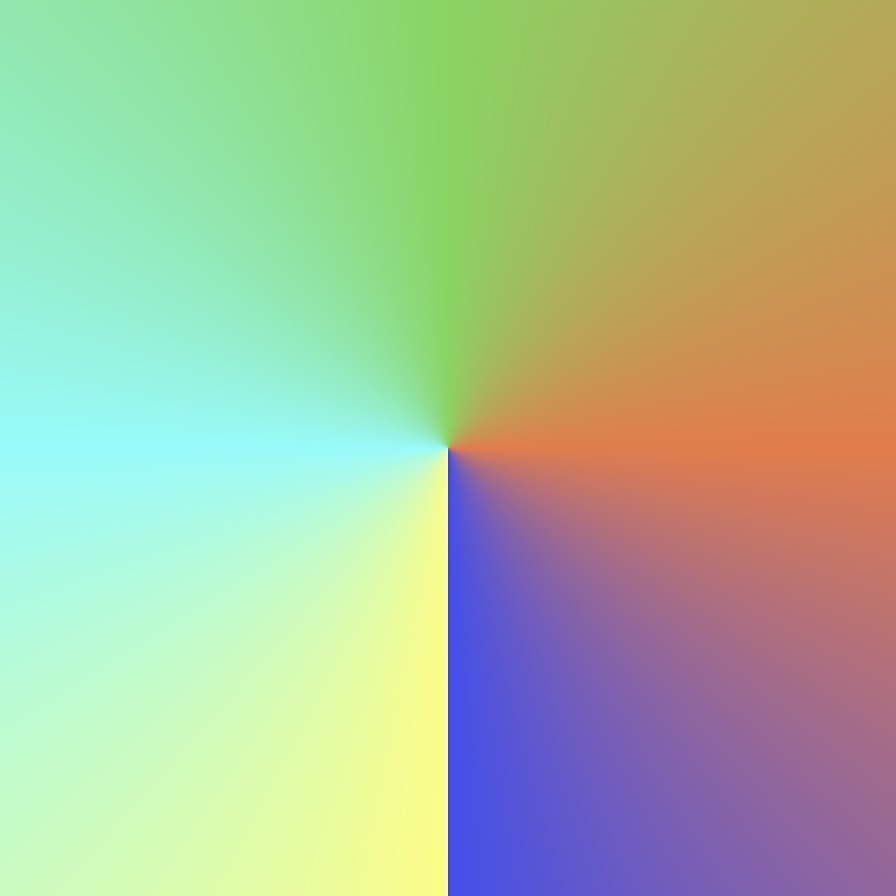
This background is drawn by a Shadertoy shader. Its source:

```glsl
// Draws a five-colour conic gradient around the centre, with a hard seam running straight down.

const float PI = 3.14159;

// Colour ramp over one turn, with turn from 0 to 1 counterclockwise from straight down
vec3 conicRamp(float turn) {
    vec3 blue = vec3(0.26, 0.31, 0.92);
    vec3 orange = vec3(0.88, 0.49, 0.30);
    vec3 green = vec3(0.54, 0.83, 0.39);
    vec3 cyan = vec3(0.60, 0.98, 0.98);
    vec3 yellow = vec3(0.99, 0.99, 0.53);

    float quarter = turn * 4.0;
    vec3 color = mix(blue, orange, clamp(quarter, 0.0, 1.0));
    color = mix(color, green, clamp(quarter - 1.0, 0.0, 1.0));
    color = mix(color, cyan, clamp(quarter - 2.0, 0.0, 1.0));
    return mix(color, yellow, clamp(quarter - 3.0, 0.0, 1.0));
}

void mainImage(out vec4 fragColor, in vec2 fragCoord) {
    vec2 p = (fragCoord - 0.5 * iResolution.xy) / iResolution.y;
    float pixel = 1.0 / iResolution.y;

    // Each half has its own angle, so the seam can be blended without a wrap
    float rightTurn = atan(max(p.x, 1e-6), -p.y) / (2.0 * PI);
    float leftTurn = 1.0 - atan(max(-p.x, 1e-6), -p.y) / (2.0 * PI);
    float rightSide = smoothstep(-0.5, 0.5, p.x / pixel);
    vec3 leftColor = conicRamp(leftTurn);
    vec3 rightColor = conicRamp(rightTurn);

    // Faint pale rim on the left of the seam, and a darker one on the right
    float rim = (1.0 - smoothstep(0.0, 0.004, abs(p.x))) * smoothstep(0.0, 0.01, -p.y);
    leftColor = mix(leftColor, vec3(0.97, 0.96, 0.88), 0.6 * rim);
    rightColor *= 1.0 - 0.15 * rim;

    fragColor = vec4(mix(leftColor, rightColor, rightSide), 1.0);
}
```
